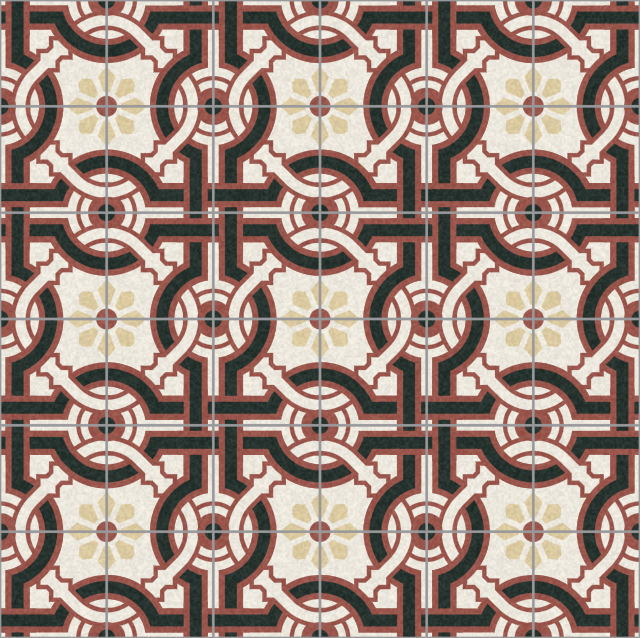
A Shadertoy shader for this pattern:

```glsl
// Interlaced cement tiles: three by three repeats, each of four tiles around a flower.
// Every repeat turns by quarter steps: dark straps bow around the edge midpoints and
// weave with a pale ribbon, drawn back to front with distance functions.

const vec3 CREAM = vec3(0.925, 0.91, 0.87);
const vec3 RED   = vec3(0.60, 0.335, 0.295);
const vec3 BLACK = vec3(0.15, 0.20, 0.18);
const vec3 SAND  = vec3(0.86, 0.79, 0.63);

float hash(vec2 p) {
    vec3 q = fract(vec3(p.xyx) * 0.1031);
    q += dot(q, q.yzx + 33.33);
    return fract((q.x + q.y) * q.z);
}

float noise(vec2 p) {
    vec2 i = floor(p), f = fract(p);
    f *= f * (3.0 - 2.0 * f);
    return mix(mix(hash(i), hash(i + vec2(1, 0)), f.x),
               mix(hash(i + vec2(0, 1)), hash(i + vec2(1, 1)), f.x), f.y);
}

// Fills where d < 0, with an edge about one pixel wide.
void paint(inout vec3 col, float d, vec3 ink) {
    float pixel = 7.0 / iResolution.y;
    col = mix(col, ink, clamp(0.5 - d / pixel, 0.0, 1.0));
}

vec2 quarterTurn(vec2 p) { return vec2(-p.y, p.x); }

// Centre line of the strap on the upper side: a straight run joined to a round bow.
float strapDistance(vec2 p) {
    float run = 1.0 - p.y - 0.165;
    float bow = length(p - vec2(0, 1)) - 0.48;
    return abs(min(run, bow));
}

void paintStrap(inout vec3 col, vec2 p) {
    float d = strapDistance(p);
    paint(col, d - 0.113, RED);
    paint(col, d - 0.056, BLACK);
}

// Rounded diamond with stepped shoulders on the diagonals.
float ribbonDistance(vec2 p) {
    vec2 q = abs(p);
    float t = clamp(q.x - q.y, -0.4, 0.4);
    float loopLine = abs(length(q - 0.5 * vec2(0.4 + t, 0.4 - t)) - 0.41);
    vec2 b = abs(vec2(max(q.x, q.y), min(q.x, q.y)) - vec2(0.55, 0.43));
    return min(loopLine, max(b.x, b.y) - 0.02);
}

// Eight kite petals; those on the diagonals have blunt tips.
float petalDistance(vec2 p) {
    float sector = 0.785398;
    float k = round(atan(p.y, p.x) / sector);
    float a = k * sector;
    vec2 q = mat2(cos(a), -sin(a), sin(a), cos(a)) * p;
    float sides = abs(q.y) - 0.025 - 0.40 * (q.x - 0.13);
    float tip = abs(q.y) - 0.85 * (0.375 - q.x);
    float blunt = q.x - (mod(k, 2.0) == 0.0 ? 0.37 : 0.345);
    return max(max(sides * 0.93, tip * 0.76), max(blunt, 0.135 - q.x));
}

void mainImage(out vec4 fragColor, in vec2 fragCoord) {
    vec2 uv = fragCoord / iResolution.xy;
    vec2 p = fract(uv * 3.0) * 2.0 - 1.0;
    vec3 col = CREAM;

    // Flower
    paint(col, petalDistance(p), SAND);
    paint(col, length(p) - 0.098, RED);

    // Rings at the edge midpoints, then the straps that lie underneath
    vec2 q = p;
    for (int i = 0; i < 4; i++) {
        float r = length(q - vec2(0, 1));
        paint(col, abs(r - 0.21) - 0.075, RED);
        paint(col, abs(r - 0.21) - 0.035, CREAM);
        paintStrap(col, q);
        q = quarterTurn(q);
    }

    // Ribbon
    float ribbon = ribbonDistance(p);
    paint(col, ribbon - 0.091, RED);
    paint(col, ribbon - 0.050, CREAM);

    // Strap halves that pass over the ribbon, and the hubs
    for (int i = 0; i < 4; i++) {
        if (q.x < 0.0) paintStrap(col, q);
        float r = length(q - vec2(0, 1));
        paint(col, r - 0.15, RED);
        paint(col, r - 0.08, BLACK);
        q = quarterTurn(q);
    }

    // Strap ends that pass over their neighbours at the corners
    for (int i = 0; i < 4; i++) {
        if (q.x > 0.66) paintStrap(col, q);
        q = quarterTurn(q);
    }

    // Fine mineral grain
    float grain = noise(uv * 340.0) + 0.5 * noise(uv * 190.0 + 57.0) - 0.75;
    col += 0.07 * grain;

    // Grout around each tile
    vec2 seam = abs(p - round(p));
    paint(col, min(seam.x, seam.y) - 0.0125, vec3(0.60, 0.60, 0.61));

    fragColor = vec4(col, 1.0);
}
```
